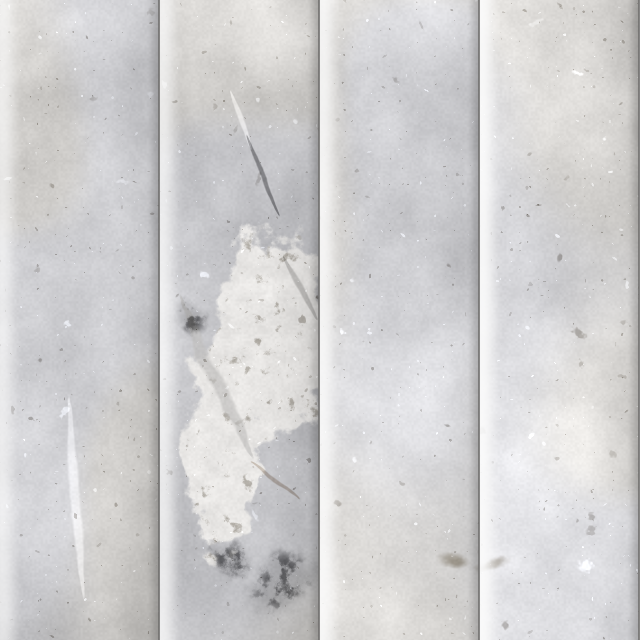
A WebGL 1 fragment shader for this texture:

```glsl
precision highp float;
uniform vec2 u_resolution;

float hash(vec2 p) {
  vec3 q = fract(p.xyx * vec3(0.1031, 0.1030, 0.0973));
  q += dot(q, q.yzx + 33.33);
  return fract((q.x + q.y) * q.z);
}

float noise(vec2 p) {
  vec2 i = floor(p), f = fract(p);
  f = f * f * (3.0 - 2.0 * f);
  return mix(mix(hash(i), hash(i + vec2(1, 0)), f.x),
             mix(hash(i + vec2(0, 1)), hash(i + vec2(1, 1)), f.x), f.y);
}

float fbm(vec2 p) {
  float sum = 0.0, amp = 0.5;
  for (int i = 0; i < 5; i++) {
    sum += amp * noise(p);
    p = mat2(1.6, 1.2, -1.2, 1.6) * p + 5.7;
    amp *= 0.5;
  }
  return sum;
}

float ellipse(vec2 p, vec2 center, vec2 radius) {
  return length((p - center) / radius) - 1.0;
}

// Line that tapers to a point at both ends
float streak(vec2 p, vec2 a, vec2 b, float width) {
  vec2 ab = b - a;
  float h = clamp(dot(p - a, ab) / dot(ab, ab), 0.0, 1.0);
  float d = length(p - a - ab * h);
  float w = width * 4.0 * h * (1.0 - h);
  return (1.0 - smoothstep(w * 0.5, w + 0.0015, d)) * smoothstep(0.0, 0.15, h * (1.0 - h) * 4.0);
}

// Scattered chips: negative is dark, positive is light
float flecks(vec2 p, float scale, float density) {
  vec2 cell = floor(p * scale);
  float pick = hash(cell + scale);
  vec2 center = 0.3 + 0.4 * vec2(hash(cell + 11.3), hash(cell + 47.9));
  float angle = 6.283 * hash(cell + 83.1);
  vec2 d = fract(p * scale) - center;
  d = mat2(cos(angle), -sin(angle), sin(angle), cos(angle)) * d;
  d.y *= 1.0 + 2.0 * hash(cell + 29.7);
  float radius = 0.06 + 0.15 * pow(hash(cell + 61.5), 2.0);
  float shape = 1.0 - smoothstep(radius * 0.4, radius, length(d) + 0.12 * (noise(p * 260.0) - 0.5));
  float side = hash(cell + 97.3) < 0.62 ? -1.0 : 0.7;
  return side * shape * step(1.0 - density, pick) * (0.4 + 0.6 * hash(cell + 5.1));
}

void main() {
  vec2 uv = gl_FragCoord.xy / u_resolution;
  float px = 1.0 / u_resolution.x;

  // Four upright planks
  float across = fract(uv.x * 4.0 + 0.006);
  float plank = mod(floor(uv.x * 4.0 + 0.006), 4.0);
  float second = 1.0 - step(0.5, abs(plank - 1.0));
  vec2 local = uv + plank * vec2(3.17, 7.31);

  // Tone of each plank, cloudy stains and vertical drift
  float cloud = fbm(local * vec2(5.0, 4.0));
  float tone = 0.79 + 0.019 * plank - 0.03 * second;
  tone += 0.2 * (cloud - 0.48) + 0.1 * (fbm(local * 19.0) - 0.48);
  tone += 0.06 * smoothstep(0.84, 1.0, uv.y) * step(plank, 2.5);
  tone += 0.045 * (1.0 - smoothstep(0.25, 0.65, uv.y)) * step(1.5, plank);
  vec3 color = tone + mix(vec3(0.008, 0.0, -0.012), vec3(-0.003, -0.002, 0.012),
                          smoothstep(0.35, 0.62, noise(local * 4.0 + 9.0)));

  // Worn pale plaster on the second plank
  vec2 warp = vec2(fbm(uv * 16.0), fbm(uv * 16.0 + 31.0)) - 0.48;
  vec2 p = uv + 0.05 * warp;
  float patchField = min(ellipse(p, vec2(0.42, 0.47), vec2(0.085, 0.155)),
                         ellipse(p, vec2(0.345, 0.29), vec2(0.056, 0.17)));
  patchField += 0.7 * (fbm(uv * 34.0) - 0.48);
  float plaster = (1.0 - smoothstep(-0.05, 0.08, patchField)) * second;
  color = mix(color, vec3(0.925, 0.918, 0.908) + 0.1 * (fbm(uv * 45.0) - 0.48), plaster * 0.92);
  float pits = smoothstep(0.62, 0.78, fbm(uv * 62.0 + 4.0));
  color -= vec3(0.22, 0.23, 0.25) * pits * plaster;

  // Grey vein and smudges around the plaster
  vec2 fineWarp = uv + 0.022 * warp;
  color = mix(color, vec3(0.75, 0.745, 0.74),
              0.65 * second * streak(fineWarp, vec2(0.28, 0.54), vec2(0.395, 0.28), 0.012));
  float smudge = min(ellipse(p, vec2(0.445, 0.095), vec2(0.05, 0.045)),
                     ellipse(p, vec2(0.36, 0.125), vec2(0.032, 0.026)));
  smudge = min(smudge, ellipse(p, vec2(0.3, 0.505), vec2(0.02, 0.024)));
  smudge = 1.0 - smoothstep(-0.6, 0.3, smudge + 0.5 * (fbm(uv * 40.0) - 0.48));
  color -= second * smudge * (0.1 + 0.3 * smoothstep(0.42, 0.68, fbm(uv * 70.0)));

  // Scratches
  vec2 s = uv + 0.008 * warp;
  color += 0.12 * streak(s, vec2(0.36, 0.86), vec2(0.392, 0.765), 0.004);
  color -= 0.27 * streak(s, vec2(0.383, 0.79), vec2(0.438, 0.66), 0.0035);
  color += 0.1 * streak(s, vec2(0.107, 0.385), vec2(0.13, 0.06), 0.009);
  color -= 0.16 * streak(s, vec2(0.44, 0.6), vec2(0.495, 0.5), 0.005);
  color -= vec3(0.13, 0.16, 0.19) * streak(s, vec2(0.39, 0.28), vec2(0.47, 0.22), 0.003);

  // Brown chips beside the third seam
  float chip = min(ellipse(p, vec2(0.717, 0.134), vec2(0.026, 0.009)),
                   ellipse(p, vec2(0.78, 0.124), vec2(0.022, 0.009)));
  color -= vec3(0.22, 0.24, 0.28) * (1.0 - smoothstep(-0.7, 0.5, chip));

  // Small flecks and fine grain
  float specks = 0.0;
  for (int i = 0; i < 4; i++) {
    float k = float(i);
    specks += flecks(local + k * 1.37, 13.0 * pow(1.75, k), 0.12 + 0.05 * k);
  }
  color += specks * vec3(0.2, 0.21, 0.225);
  color += 0.035 * (noise(uv * 290.0) - 0.5);

  // Rounded plank: bright left edge, shaded right edge, dark seam
  float glow = 1.0 - smoothstep(0.02, 0.15, across + 0.03 * (cloud - 0.5));
  color = mix(color, vec3(0.985), glow * (0.62 + 0.09 * plank));
  color *= 1.0 - 0.07 * smoothstep(0.65, 0.97, across) - 0.16 * smoothstep(0.92, 1.0, across);
  float seam = min(across, 1.0 - across) * 0.25;
  color = mix(color, vec3(0.43, 0.425, 0.42), 0.85 * (1.0 - smoothstep(0.0005, 0.0008 + px, seam)));

  gl_FragColor = vec4(clamp(color, 0.0, 1.0), 1.0);
}
```
